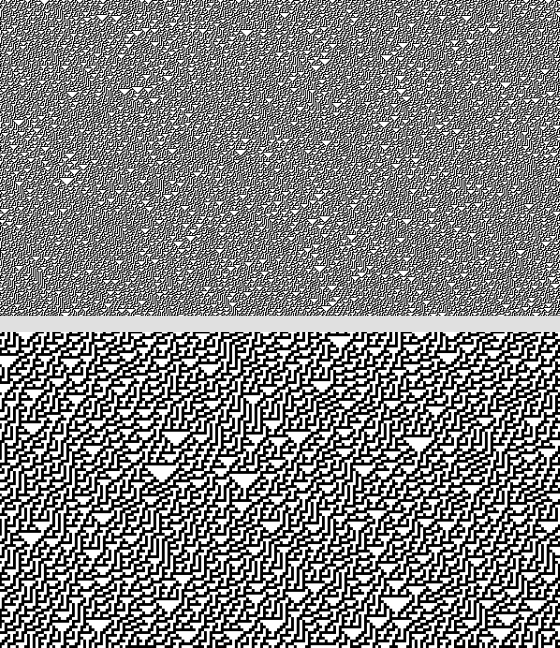
Top, the full canvas; bottom, a detail of the centre.
Write a WebGL 2 fragment shader that draws this pattern.

```glsl
#version 300 es
precision highp float;
precision highp int;
// Rule 30 cellular automaton grown downward from a random row, black on white.

#define ROWS 337.5          // generations over the canvas height
#define COLUMNS 640         // cells before the pattern wraps around
#define EDGE_PIXELS 1.0     // width of the smoothed cell edges
#define SEED 7.31
#define INK vec3(0.0)
#define PAPER vec3(1.0)

uniform vec2 u_resolution;
out vec4 outColor;

// One generation: 20 words of 32 cells, bit 0 is the leftmost cell of a word.
struct Generation { uvec4 a, b, c, d, e; };

// Four random bits, one for each cell number
uvec4 randomBits(vec4 cell) {
    return uvec4(step(0.5, fract(sin(cell * 12.9898 + SEED) * 43758.5453)));
}

Generation randomGeneration() {
    uvec4 none = uvec4(0u);
    Generation g = Generation(none, none, none, none, none);
    vec4 wordStart = vec4(0.0, 32.0, 64.0, 96.0);
    for (int i = 0; i < 32; i++) {
        vec4 cell = wordStart + float(i);
        g.a |= randomBits(cell) << i;
        g.b |= randomBits(cell + 128.0) << i;
        g.c |= randomBits(cell + 256.0) << i;
        g.d |= randomBits(cell + 384.0) << i;
        g.e |= randomBits(cell + 512.0) << i;
    }
    return g;
}

// Rule 30: left XOR (centre OR right), on 128 cells at once.
uvec4 rule30(uvec4 cells, uint wordBefore, uint wordAfter) {
    uvec4 previous = uvec4(wordBefore, cells.xyz);
    uvec4 next = uvec4(cells.yzw, wordAfter);
    uvec4 left = (cells << 1) | (previous >> 31);
    uvec4 right = (cells >> 1) | (next << 31);
    return left ^ (cells | right);
}

Generation evolve(Generation g) {
    return Generation(rule30(g.a, g.e.w, g.b.x),
                      rule30(g.b, g.a.w, g.c.x),
                      rule30(g.c, g.b.w, g.d.x),
                      rule30(g.d, g.c.w, g.e.x),
                      rule30(g.e, g.d.w, g.a.x));
}

float cellAt(Generation g, int column) {
    column = (column + COLUMNS) % COLUMNS;
    int word = column / 32;
    uvec4 block = word < 4 ? g.a : word < 8 ? g.b : word < 12 ? g.c : word < 16 ? g.d : g.e;
    return float((block[word % 4] >> (column % 32)) & 1u);
}

void main() {
    // Cell grid, counted from the upper left corner
    float cellSize = u_resolution.y / ROWS;
    vec2 fromTop = vec2(gl_FragCoord.x, u_resolution.y - gl_FragCoord.y);
    vec2 grid = fromTop / cellSize - 0.5;
    ivec2 corner = ivec2(floor(grid));

    // Grow the two generations around this point
    Generation upper = randomGeneration();
    for (int i = 0; i <= corner.y; i++) upper = evolve(upper);
    Generation lower = evolve(upper);

    // Blend the four nearest cells across a narrow edge
    float edge = min(EDGE_PIXELS / cellSize, 1.0);
    vec2 blend = clamp((fract(grid) - 0.5) / edge + 0.5, 0.0, 1.0);
    float top = mix(cellAt(upper, corner.x), cellAt(upper, corner.x + 1), blend.x);
    float bottom = mix(cellAt(lower, corner.x), cellAt(lower, corner.x + 1), blend.x);

    outColor = vec4(mix(PAPER, INK, mix(top, bottom, blend.y)), 1.0);
}
```
